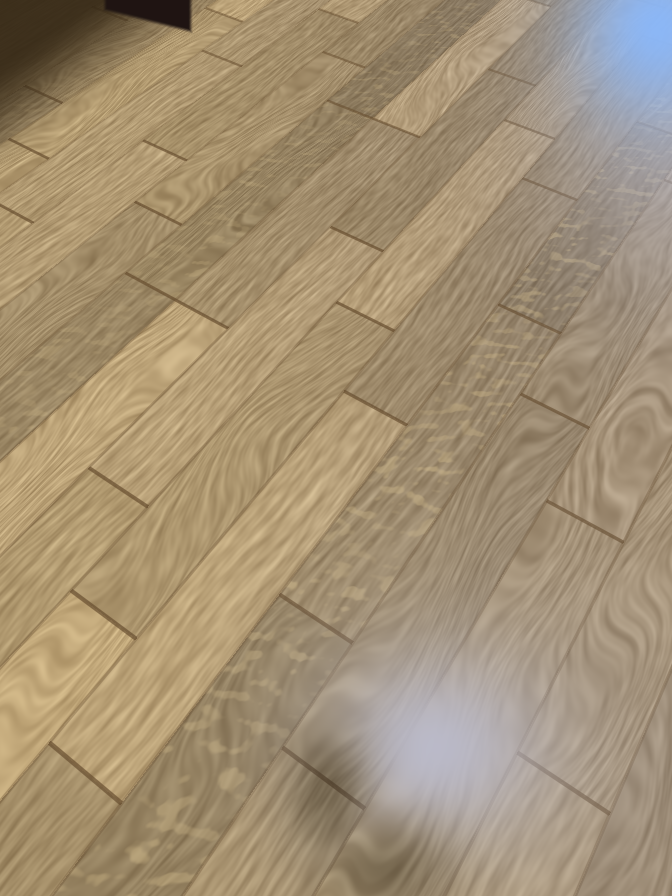
A WebGL 2 fragment shader for this texture:

```glsl
#version 300 es
precision highp float;
// Oak strip parquet seen at a slant, with staggered joints, ray flecks and window glare.

uniform vec2 u_resolution;
out vec4 fragColor;

#define HORIZON 0.768        // height of the vanishing line above the top edge
#define VANISH_ALONG 1.393   // x where the strips converge
#define VANISH_ACROSS -1.842 // x where the end joints converge
#define STRIP_WIDTH 0.0826
#define STRIP_START -0.5075
#define PLANK_LENGTH 0.66
#define SEAM_WIDTH 0.011
#define JOINT_WIDTH 0.0028
#define GRAIN_DEPTH 0.23
#define TONE_SPREAD 0.17

const vec3 OAK_GOLD = vec3(0.71, 0.615, 0.445);
const vec3 OAK_BROWN = vec3(0.62, 0.545, 0.445);
const vec3 SEAM_BROWN = vec3(0.40, 0.30, 0.18);
const vec3 FLECK_CREAM = vec3(0.82, 0.73, 0.54);
const vec3 GLARE_LILAC = vec3(0.73, 0.73, 0.79);
const vec3 GLARE_BLUE = vec3(0.54, 0.72, 0.98);
const vec3 SHADOW_BROWN = vec3(0.20, 0.15, 0.08);
const vec3 FURNITURE = vec3(0.12, 0.08, 0.07);

float hash(vec2 p) {
    vec3 q = fract(p.xyx * vec3(0.1031, 0.1030, 0.0973));
    q += dot(q, q.yzx + 33.33);
    return fract((q.x + q.y) * q.z);
}

// Gradient noise, about -0.7 to 0.7.
vec2 gradient(vec2 cell) {
    float angle = 6.2832 * hash(cell);
    return vec2(cos(angle), sin(angle));
}

float noise(vec2 p) {
    vec2 i = floor(p), f = p - i;
    vec2 w = f * f * f * (f * (f * 6.0 - 15.0) + 10.0);
    vec2 e = vec2(0.0, 1.0);
    float low = mix(dot(gradient(i), f), dot(gradient(i + e.yx), f - e.yx), w.x);
    float high = mix(dot(gradient(i + e), f - e), dot(gradient(i + 1.0), f - 1.0), w.x);
    return mix(low, high, w.y);
}

// Growth rings bent along the plank, then streaks and short pores.
float grain(vec2 q, vec2 seed, float cathedral) {
    float bend = noise(q * vec2(1.1, 1.9) + seed);
    float x = q.x + bend * mix(0.25, 0.85, cathedral);
    float rings = sin(6.2832 * (x * 6.5 + 0.7 * noise(q * vec2(3.0, 6.0) + seed)));
    float streaks = noise(vec2(x * 14.0, q.y * 4.0) + seed);
    float pores = noise(vec2(x * 25.0, q.y * 20.0) + seed.yx);
    return 0.17 * rings + 0.75 * streaks + 0.65 * pores;
}

// Bright ripples that cross a quarter-sawn plank.
float rayFlecks(vec2 q, vec2 seed) {
    float wave = noise(vec2(q.x * 3.5, q.y * 38.0 + q.x * 3.0) + seed);
    float gaps = noise(vec2(q.x * 14.0, q.y * 16.0) + seed.yx);
    float patches = 0.65 + 0.6 * noise(q * vec2(1.5, 5.0) + seed);
    return smoothstep(0.08, 0.38, wave + 0.35 * gaps) * patches;
}

// Thin line at whole numbers, softened by the screen footprint.
float seam(float x, float halfWidth, float footprint) {
    float d = abs(fract(x + 0.5) - 0.5);
    float cover = min(1.0, 2.0 * halfWidth / footprint);
    return cover * (1.0 - smoothstep(halfWidth, halfWidth + footprint, d));
}

float glow(vec2 p, vec2 center, vec2 radius) {
    vec2 d = (p - center) / radius;
    return exp(-dot(d, d));
}

void main() {
    vec2 p = gl_FragCoord.xy / u_resolution * vec2(0.75, 1.0);

    // Floor coordinates in perspective: strips across, planks along.
    float depth = 1.0 - p.y + HORIZON;
    float across = (STRIP_START - (p.x - VANISH_ALONG) / depth) / STRIP_WIDTH;
    float along = (p.x - VANISH_ACROSS) / depth / PLANK_LENGTH;
    vec2 footprint = fwidth(vec2(across, along));

    // Joints step through three offsets, with one slipped strip.
    float strip = floor(across);
    float row = strip - step(6.5, strip);
    float shifted = along - 0.8 - 0.24 * mod(row, 3.0);
    vec2 id = vec2(strip, floor(shifted)) + 20.0;
    vec2 seed = 40.0 * vec2(hash(id), hash(id + 7.3));
    vec2 q = vec2(across - strip, shifted);

    // Wood tone, grain and flecks.
    float cool = smoothstep(0.15, 0.75, p.x + 0.15 * (p.y - 0.5));
    vec3 color = mix(OAK_GOLD, OAK_BROWN, 0.75 * cool + 0.25 * hash(id + 3.1));
    color *= 1.0 + TONE_SPREAD * (hash(id + 11.7) - 0.55);
    float fibre = grain(q, seed, step(0.6, hash(id + 5.9)));
    color *= 1.0 + GRAIN_DEPTH * fibre * vec3(0.85, 1.0, 1.25);
    float quarterSawn = 1.0 - step(0.5, abs(mod(strip, 5.0) - 2.0));
    float fleckStrength = quarterSawn * mix(0.55, 0.3, step(5.0, strip));
    color = mix(color * (1.0 - 0.1 * quarterSawn), FLECK_CREAM, fleckStrength * rayFlecks(q, seed));

    // Faint side seams and darker end joints.
    color = mix(color, SEAM_BROWN, 0.35 * seam(across, SEAM_WIDTH, footprint.x));
    color = mix(color, SEAM_BROWN, 0.7 * seam(shifted, JOINT_WIDTH, footprint.y));

    // Window reflections, broken by a dark reflected shape.
    float blot = max(glow(p, vec2(0.365, 0.11), vec2(0.045, 0.07)), glow(p, vec2(0.43, 0.03), vec2(0.07, 0.05)));
    float lowGlare = 0.75 * glow(p, vec2(0.48, 0.165), vec2(0.12, 0.10)) + 0.25 * glow(p, vec2(0.55, 0.16), vec2(0.24, 0.24));
    color = mix(color, GLARE_LILAC, lowGlare * (1.0 - 0.85 * blot));
    color *= 1.0 - 0.3 * blot;
    color = mix(color, GLARE_LILAC, 0.6 * glow(p, vec2(0.76, 0.88), vec2(0.15, 0.23)));
    color = mix(color, GLARE_BLUE, 0.95 * glow(p, vec2(0.735, 0.97), vec2(0.09, 0.10)));

    // Shaded corner and the foot of a piece of furniture.
    float corner = p.x / 0.22 + (1.0 - p.y) / 0.16;
    color = mix(color, SHADOW_BROWN, 0.92 * (1.0 - smoothstep(0.45, 1.25, corner)));
    vec2 foot = abs(p - vec2(0.165, 1.01) + vec2(0.0, 0.25 * (p.x - 0.165))) - vec2(0.045, 0.03);
    color = mix(color, FURNITURE, 1.0 - smoothstep(0.0, 0.006, max(foot.x, foot.y)));

    fragColor = vec4(clamp(color, 0.0, 1.0), 1.0);
}
```
